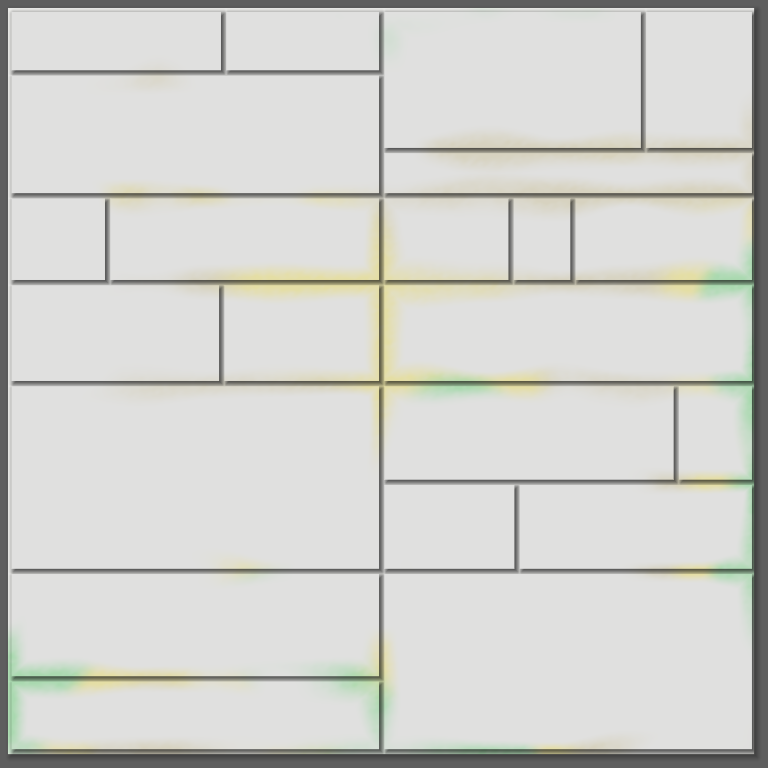
This texture is drawn by a Shadertoy shader. Its source:

```glsl
// Pale rectangular slabs in two columns on a light panel with a grey frame.
// Each slab is a box distance with a soft shadow cast to the lower right;
// noise-driven green, yellow and tan stains gather along the row joints.

const int ROWS = 7;
const float LEFT = 0.0115;
const float COLUMN_WIDTH = 0.4855;
const float HALF_GAP = 0.0034;

const vec3 FRAME = vec3(0.37);
const vec3 PANEL = vec3(0.92, 0.92, 0.91);
const vec3 SLAB = vec3(0.878, 0.878, 0.874);
const vec3 SHADOW = vec3(0.29);
const vec3 GREEN_TINT = vec3(0.76, 0.97, 0.79);
const vec3 YELLOW_TINT = vec3(1.02, 0.99, 0.74);
const vec3 TAN_TINT = vec3(0.96, 0.94, 0.86);

// Heights of the row joints, measured from the top, for both columns.
const float JOINTS[16] = float[16](
    0.012, 0.095, 0.255, 0.368, 0.4995, 0.744, 0.884, 0.979,
    0.012, 0.196, 0.255, 0.368, 0.4995, 0.628, 0.744, 0.979);

// Two upright cuts per row as fractions of the column; 1 means no cut.
const vec2 CUTS[14] = vec2[14](
    vec2(0.576, 1.0), vec2(1.0), vec2(0.265, 1.0), vec2(0.571, 1.0),
    vec2(1.0), vec2(1.0), vec2(1.0),
    vec2(0.702, 1.0), vec2(1.0), vec2(0.347, 0.513), vec2(1.0),
    vec2(0.79, 1.0), vec2(0.363, 1.0), vec2(1.0));

float hash(vec2 p) {
    return fract(sin(dot(p, vec2(127.1, 311.7))) * 43758.5453);
}

float noise(vec2 p) {
    vec2 i = floor(p);
    vec2 f = fract(p);
    f = f * f * (3.0 - 2.0 * f);
    float low = mix(hash(i), hash(i + vec2(1.0, 0.0)), f.x);
    float high = mix(hash(i + vec2(0.0, 1.0)), hash(i + vec2(1.0)), f.x);
    return mix(low, high, f.y);
}

float boxDistance(vec2 p, vec2 low, vec2 high) {
    vec2 d = max(low - p, p - high);
    return length(max(d, 0.0)) + min(max(d.x, d.y), 0.0);
}

float coverage(float d, float pixel) {
    return 1.0 - smoothstep(-0.6 * pixel, 0.6 * pixel, d);
}

float castShadow(vec2 p, vec2 low, vec2 high) {
    float d = boxDistance(p - 0.0033, low, high);
    return 1.0 - smoothstep(-0.0052, 0.0085, d);
}

// Returns slab coverage, shadow strength and distance to the row joints.
vec3 slabs(vec2 p, float pixel) {
    vec3 result = vec3(0.0, 0.0, 1.0);
    for (int column = 0; column < 2; column++) {
        float x = LEFT + float(column) * COLUMN_WIDTH;
        for (int row = 0; row < ROWS; row++) {
            float top = JOINTS[column * 8 + row];
            float bottom = JOINTS[column * 8 + row + 1];
            float joint = abs(boxDistance(p, vec2(x, top), vec2(x + COLUMN_WIDTH, bottom)));
            result.z = min(result.z, joint);

            vec2 cut = CUTS[column * ROWS + row];
            float start = 0.0;
            for (int part = 0; part < 3; part++) {
                float end = part == 0 ? cut.x : (part == 1 ? cut.y : 1.0);
                if (end > start) {
                    vec2 low = vec2(x + start * COLUMN_WIDTH, top) + HALF_GAP;
                    vec2 high = vec2(x + end * COLUMN_WIDTH, bottom) - HALF_GAP;
                    result.x = max(result.x, coverage(boxDistance(p, low, high), pixel));
                    result.y = max(result.y, castShadow(p, low, high));
                }
                start = end;
            }
        }
    }
    return result;
}

// Multiplies in a patchy smudge that fades away from the joints.
vec3 stain(vec3 color, vec2 p, float joint) {
    float patches = 0.75 * noise(p * 7.0 + 3.7) + 0.25 * noise(p * 19.0);
    float reach = mix(0.012, 0.042, noise(p * 11.0 + 20.0));
    float grain = 0.78 + 0.3 * noise(vec2(p.x + p.y, p.y - 0.5 * p.x) * 130.0);
    float fade = 1.0 - smoothstep(0.0, reach, joint);
    float hue = noise(p * 5.0 + 41.0);
    vec3 tint = mix(TAN_TINT, YELLOW_TINT, smoothstep(0.25, 0.45, hue));
    tint = mix(tint, GREEN_TINT, smoothstep(0.52, 0.66, hue));
    float amount = smoothstep(0.42, 0.78, patches) * fade * grain;
    return color * mix(vec3(1.0), tint, clamp(amount * 1.2, 0.0, 1.0));
}

void mainImage(out vec4 fragColor, in vec2 fragCoord) {
    vec2 p = fragCoord / iResolution.xy;
    p.y = 1.0 - p.y;
    float pixel = 1.0 / min(iResolution.x, iResolution.y);

    // Panel with its own faint shadow on the frame.
    vec2 panelLow = vec2(0.0104);
    vec2 panelHigh = vec2(0.982);
    vec3 color = mix(FRAME, vec3(0.2), 0.75 * castShadow(p, panelLow, panelHigh));
    float panel = coverage(boxDistance(p, panelLow, panelHigh), pixel);

    // Joints, slabs and stains.
    vec3 layer = slabs(p, pixel);
    vec3 surface = mix(PANEL, SHADOW, layer.y);
    surface = mix(surface, SLAB, layer.x);
    surface = stain(surface, p, layer.z);

    fragColor = vec4(mix(color, surface, panel), 1.0);
}
```
